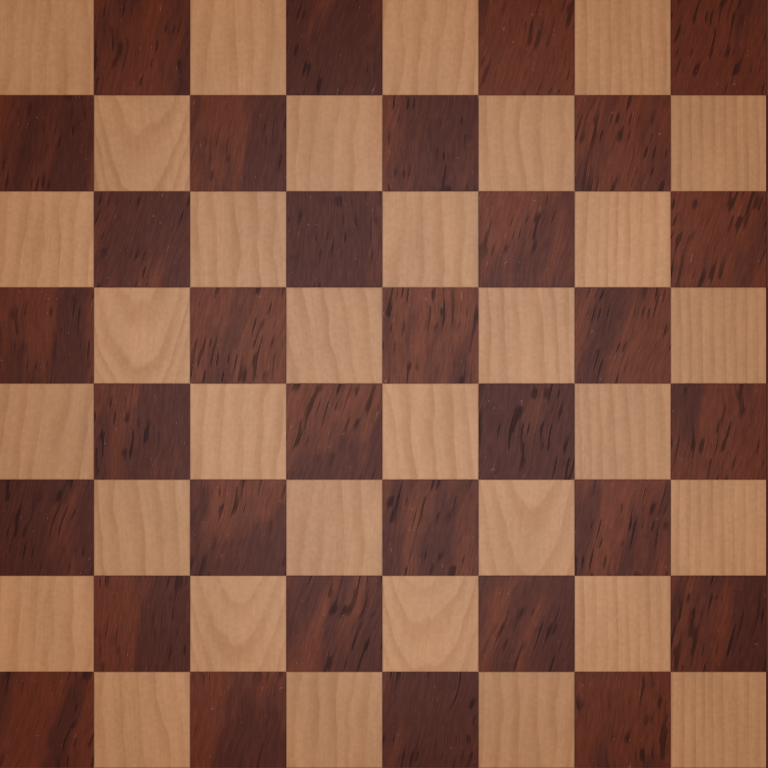
Reproduce this pattern procedurally as a Shadertoy shader.

```glsl
// An eight by eight board of pale maple and dark mahogany squares.
// Each square gets its own hashed piece of wood: growth rings for the maple,
// slanted bands and pores for the mahogany, under a soft hazy vignette.

const vec2 TILES = vec2(7.988, 7.99);       // squares across and down
const vec2 BOARD_SHIFT = vec2(0.023, 0.0);  // board offset, in squares
const vec3 MAPLE_CENTRE = vec3(0.735, 0.562, 0.438);
const vec3 MAPLE_RIM = vec3(0.670, 0.475, 0.332);
const vec3 RED_CENTRE = vec3(0.440, 0.268, 0.220);
const vec3 RED_RIM = vec3(0.345, 0.160, 0.110);
const vec3 BROWN_CENTRE = vec3(0.350, 0.225, 0.208);
const vec3 BROWN_RIM = vec3(0.265, 0.130, 0.102);
const vec2 VIGNETTE = vec2(0.17, 0.66);     // inner and outer radius
const float SEAM_WIDTH = 0.009;             // in squares
const float SEAM_DEPTH = 0.10;
const float SPECKLE = 0.045;
const float PI = 3.14159265;

float hash(vec2 p) {
    vec3 q = fract(vec3(p.xyx) * 0.1031);
    q += dot(q, q.yzx + 33.33);
    return fract((q.x + q.y) * q.z);
}

float noise(vec2 p) {
    vec2 i = floor(p), f = fract(p);
    f = f * f * (3.0 - 2.0 * f);
    return mix(mix(hash(i), hash(i + vec2(1, 0)), f.x),
               mix(hash(i + vec2(0, 1)), hash(i + vec2(1, 1)), f.x), f.y);
}

float fbm(vec2 p) {
    float sum = 0.0, amp = 0.5;
    for (int i = 0; i < 4; i++) {
        sum += amp * noise(p);
        p = p * 2.03 + 17.1;
        amp *= 0.5;
    }
    return sum / 0.9375;
}

// Pale wood: thin growth rings, some squares with a U-shaped arch
vec3 maple(vec2 local, vec2 id, float rim) {
    float seed = hash(id + 3.7);
    vec2 p = local + seed * 61.0;
    float straight = smoothstep(4.5, 6.5, id.x);
    float arched = step(0.76, hash(id + 21.0)) * (1.0 - straight);
    float lean = (hash(id + 8.0) - 0.5) * 0.32 * (1.0 - straight);
    float wobble = (fbm(p * vec2(1.6, 0.8)) - 0.5) * mix(0.34, 0.05, straight);
    float side = local.x - 0.5;
    float across = mix(local.x + lean * local.y,
                       0.4 * local.y - 1.8 * side * side, arched) + wobble;
    float phase = across * mix(5.0, 9.0, straight) + seed * 7.0;
    phase += 0.6 * noise(vec2(across * 4.0, seed * 50.0));

    // Sharp late-wood edge that fades back on one side
    float ring = fract(phase);
    float line = smoothstep(0.25, 0.88, ring) * (1.0 - smoothstep(0.88, 1.0, ring));
    float strength = mix(0.25, 1.0, noise(vec2(floor(phase) * 3.1, p.y * 1.5)));
    float fibre = noise(vec2((p.x + lean * p.y) * 55.0, p.y * 4.0)) - 0.5;
    float cloud = fbm(p * vec2(3.0, 1.2)) - 0.5;

    vec3 col = mix(MAPLE_CENTRE, MAPLE_RIM, rim);
    col *= 1.0 + 0.05 * (seed - 0.5) + 0.035 * fibre + 0.09 * cloud;
    return col * (1.0 - vec3(0.07, 0.10, 0.12) * line * strength);
}

// Dark wood: red and brown bands crossed by short slanted pores
vec3 mahogany(vec2 local, vec2 id, float rim) {
    float seed = hash(id + 13.3);
    vec2 p = local + seed * 47.0;
    float slant = mix(0.06, 0.32, hash(id + 5.0));
    p.x += 0.06 * (noise(p * vec2(2.0, 3.0)) - 0.5) - slant * local.y;

    float band = fbm(vec2(p.x * 3.6, p.y * 0.7));
    float brown = smoothstep(0.36, 0.64, band + 0.32 * (hash(id + 31.0) - 0.5));
    float pores = smoothstep(0.66, 0.90, noise(vec2(p.x * 34.0, p.y * 5.5)));
    pores *= smoothstep(0.25, 0.65, noise(p * vec2(4.0, 3.0) + 9.0));
    float fibre = noise(vec2(p.x * 60.0, p.y * 9.0)) - 0.5;
    float fleck = smoothstep(0.93, 0.99, noise(vec2(p.x * 45.0, p.y * 14.0) + 71.0));

    vec3 red = mix(RED_CENTRE, RED_RIM, rim);
    vec3 dark = mix(BROWN_CENTRE, BROWN_RIM, rim);
    vec3 col = mix(red, dark, brown);
    col *= 1.0 + 0.14 * fibre + 0.06 * (seed - 0.5);
    col *= 1.0 - vec3(0.32, 0.28, 0.24) * pores;
    return col + 0.07 * fleck;
}

void mainImage(out vec4 fragColor, in vec2 fragCoord) {
    vec2 uv = fragCoord / iResolution.xy;
    vec2 cell = uv * TILES + BOARD_SHIFT;
    vec2 id = floor(cell), local = fract(cell);
    vec2 pixel = TILES / iResolution.xy;
    float rim = smoothstep(VIGNETTE.x, VIGNETTE.y, length(uv - vec2(0.52, 0.49)));

    // Smooth checker: the product of two softened square waves
    vec2 wave = clamp(sin(PI * cell) / (PI * 0.7 * pixel), -1.0, 1.0);
    float darkMask = 0.5 + 0.5 * wave.x * wave.y;
    vec3 col = mix(maple(local, id, rim), mahogany(local, id, rim), darkMask);

    // Fine seams and the dark strip at the right edge of the board
    vec2 toEdge = min(local, 1.0 - local);
    vec2 seam = 1.0 - smoothstep(vec2(0.0), SEAM_WIDTH + pixel, toEdge);
    col *= 1.0 - SEAM_DEPTH * max(seam.x, seam.y);
    float strip = smoothstep(-0.5 * pixel.x, 0.5 * pixel.x, cell.x - 7.99);
    col = mix(col, BROWN_RIM, 0.75 * strip);

    // Surface speckle
    col *= 1.0 + SPECKLE * (noise(uv * 260.0) - 0.5);
    fragColor = vec4(col, 1.0);
}
```
